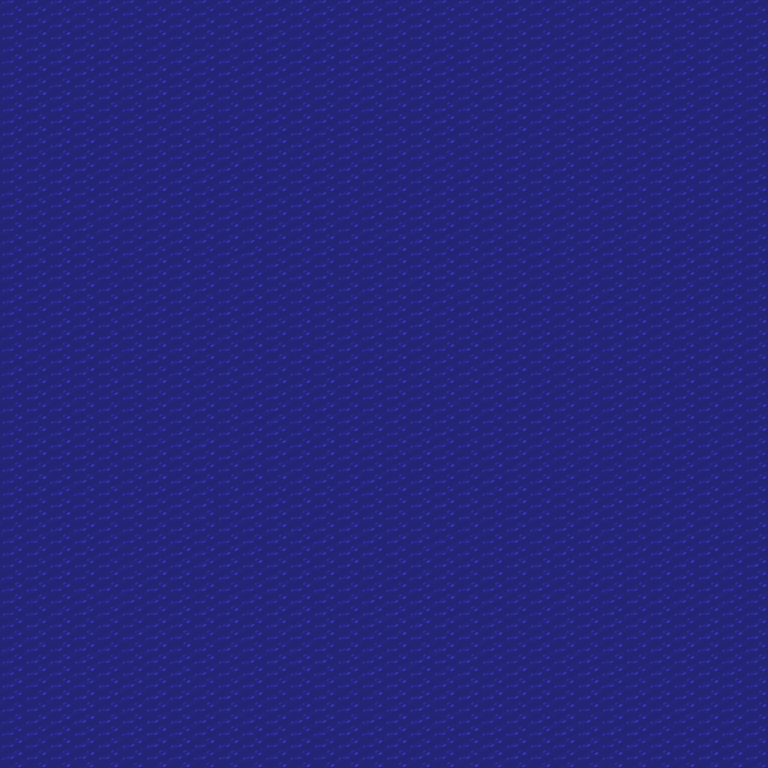
Reproduce this texture procedurally as a Shadertoy shader.

```glsl
// Dark blue twill cloth: 32 by 64 slanted ribs flecked with small bright threads.

float hash(vec2 p) {
    return fract(sin(dot(p, vec2(127.1, 311.7))) * 43758.5453);
}

// Elliptical fleck; offset, size and edge are in 1/512 of the canvas
float fleck(vec2 offset, vec2 size, float edge) {
    float d = (length(offset / size) - 1.0) * size.y;
    return 1.0 - smoothstep(-edge, edge, d);
}

void mainImage(out vec4 fragColor, in vec2 fragCoord) {
    vec2 uv = fragCoord / iResolution.xy;
    float edge = 256.0 / min(iResolution.x, iResolution.y);

    // Sheared cells: each rib climbs one row per column
    vec2 q = vec2(32.0 * uv.x, 64.0 * uv.y - 32.0 * uv.x);
    vec2 f = fract(q);
    vec2 id = mod(floor(q), 32.0);

    // Low rib with a fine grain of threads
    float rib = 0.5 - 0.5 * cos(6.2831853 * f.y);
    float grain = hash(mod(floor(q * vec2(8.0, 4.0)), vec2(256.0, 128.0)));
    vec3 color = mix(vec3(0.135, 0.140, 0.455), vec3(0.143, 0.149, 0.480), rib);
    color += vec3(0.010, 0.010, 0.040) * rib * (grain - 0.5);

    // Flecks keep their place in the cell, with slight wear between cells
    float shine = 0.0;
    for (int i = 0; i < 5; i++) {
        float k = float(i);
        float wear = hash(id + 37.0 * k);
        vec2 center = vec2(0.16 + 0.17 * k + 0.04 * (wear - 0.5),
                           0.5 + 0.2 * sin(2.4 * k + 0.7));
        vec2 delta = f - center;
        // Threads lie flatter than the rib that carries them
        vec2 offset = vec2(16.0 * delta.x, 8.0 * delta.y + 2.7 * delta.x);
        float halfLength = 0.85 + 0.6 * hash(vec2(k, 3.0));
        float strength = mix(0.25, 1.0, fract(k * 0.618 + 0.4)) * mix(0.75, 1.15, wear);
        shine = max(shine, strength * fleck(offset, vec2(halfLength, 0.75), edge));
    }

    color = mix(color, vec3(0.22, 0.23, 0.76), min(shine, 1.0));
    fragColor = vec4(color, 1.0);
}
```
